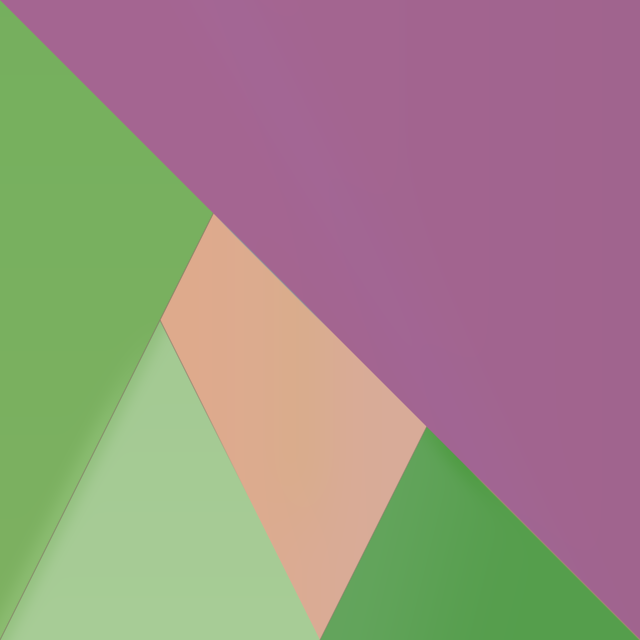
Reproduce this background procedurally as a Shadertoy shader.

```glsl
// Flat geometric backdrop: a plum half above a falling diagonal, and below it
// green and peach facets cut by slanted lines. Each facet is a half-plane mask
// over a gentle gradient, finished with soft edge shading and hairline seams.

const vec3 SEAM = vec3(0.50, 0.43, 0.38);

// Signed distance to the line through p along direction dir; positive on its left.
float lineSide(vec2 uv, vec2 p, vec2 dir) {
    vec2 d = normalize(dir);
    return dot(uv - p, vec2(-d.y, d.x));
}

// Antialiased half-plane coverage.
float cover(float dist, float px) {
    return clamp(0.5 + dist / px, 0.0, 1.0);
}

// Thin line around zero distance.
float hairline(float dist, float px) {
    return 1.0 - smoothstep(0.2 * px, 1.1 * px, abs(dist));
}

// Bell-shaped falloff.
float glow(float dist, float radius) {
    float t = dist / radius;
    return exp(-t * t);
}

vec3 plumFacet(vec2 uv) {
    vec3 col = mix(vec3(0.645, 0.396, 0.568), vec3(0.628, 0.392, 0.557),
                   smoothstep(0.2, 1.1, uv.x));
    float crease = lineSide(uv, vec2(0.35, 1.0), vec2(0.23, -0.42));
    return col + vec3(-0.003, 0.004, 0.014) * glow(crease, 0.06);
}

vec3 leafFacet(vec2 uv, float leftEdge) {
    vec3 col = mix(vec3(0.490, 0.690, 0.378), vec3(0.460, 0.688, 0.368), uv.y);
    float low = 1.0 - smoothstep(0.3, 0.52, uv.y);
    return col + vec3(0.055, 0.045, 0.06) * low * glow(leftEdge, 0.022);
}

vec3 paleFacet(vec2 uv, float leftEdge) {
    vec3 col = mix(vec3(0.655, 0.800, 0.588), vec3(0.640, 0.790, 0.575), uv.y * 2.0);
    return col - vec3(0.06, 0.035, 0.07) * glow(leftEdge, 0.018);
}

vec3 peachFacet(vec2 uv) {
    vec3 col = mix(vec3(0.870, 0.668, 0.550), vec3(0.848, 0.670, 0.595),
                   smoothstep(0.28, 0.62, uv.x));
    float band = glow(uv.x - 0.47, 0.06) * smoothstep(0.1, 0.3, uv.y);
    return col + vec3(-0.005, 0.006, -0.025) * band;
}

vec3 forestFacet(vec2 uv, float diagonal) {
    vec3 col = mix(vec3(0.388, 0.645, 0.362), vec3(0.335, 0.618, 0.300),
                   smoothstep(0.5, 0.80, uv.x - 0.25 * uv.y));
    float shade = glow(diagonal, 0.02) * glow(uv.x - 0.71, 0.06);
    return col - vec3(0.045, 0.02, 0.06) * shade;
}

void mainImage(out vec4 fragColor, in vec2 fragCoord) {
    vec2 uv = fragCoord / iResolution.xy;
    float px = 1.0 / min(iResolution.x, iResolution.y);

    // Facet boundaries
    float diagonal = lineSide(uv, vec2(0.0, 1.0), vec2(1.0, -1.0));
    float leftEdge = lineSide(uv, vec2(0.0), vec2(1.0, 2.0));
    float paleEdge = lineSide(uv, vec2(0.5, 0.0), vec2(-1.0, 2.0));
    float forestEdge = lineSide(uv, vec2(0.5, 0.0), vec2(-1.0, -2.0));

    // Lower facets, layered from peach outward
    vec3 col = peachFacet(uv);
    col = mix(col, paleFacet(uv, leftEdge), cover(paleEdge, px));
    col = mix(col, SEAM, 0.45 * hairline(paleEdge, px)
                         * smoothstep(0.2, 0.42, uv.y) * step(uv.y, 0.5));
    col = mix(col, forestFacet(uv, diagonal), cover(forestEdge, px));
    col = mix(col, SEAM, 0.35 * hairline(forestEdge, px));
    col = mix(col, leafFacet(uv, leftEdge), cover(leftEdge, px));
    col = mix(col, SEAM, 0.5 * hairline(leftEdge, px));

    // Plum half and the tinted seam along its diagonal
    col = mix(col, plumFacet(uv), cover(diagonal, px));
    float coolPart = smoothstep(0.33, 0.37, uv.x) * (1.0 - smoothstep(0.47, 0.52, uv.x));
    float warmPart = smoothstep(0.72, 0.77, uv.x);
    float seam = hairline(diagonal, px);
    col = mix(col, vec3(0.45, 0.60, 0.62), 0.5 * seam * coolPart);
    col = mix(col, vec3(0.72, 0.62, 0.42), 0.45 * seam * warmPart);

    fragColor = vec4(col, 1.0);
}
```
